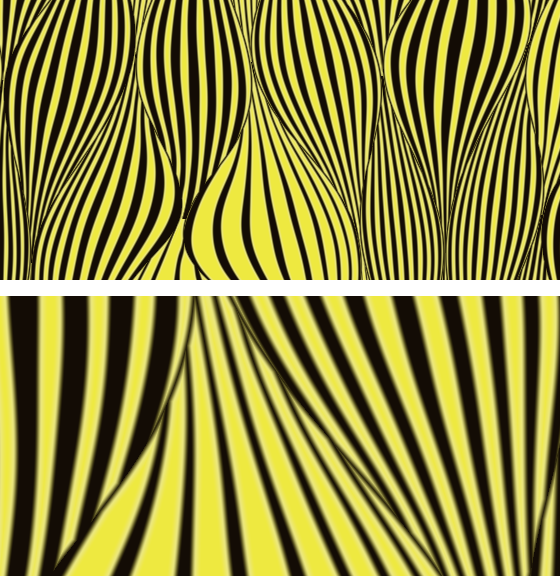
Top, the full canvas; bottom, a detail of the centre.
Write a WebGL 1 fragment shader that draws this pattern.

```glsl
precision highp float;
// Interlocking pinched bulbs filled with flowing black and yellow stripes.

uniform vec2 u_resolution;

const float TAU = 6.2831853;
const float COLUMN_PITCH = 0.23;   // mean column width, in canvas heights
const float BULB_LENGTH = 1.25;    // vertical distance between pinches
const float SWELL = 0.109;         // sideways swing of each border
const float MIN_SPACING = 0.021;   // stripes never crowd closer than this
const float SOFTNESS = 0.0043;     // half width of the blurred stripe edge
const float OUTLINE = 0.0025;      // half width of the border line

const vec3 INK = vec3(0.075, 0.047, 0.018);
const vec3 PALE_YELLOW = vec3(0.925, 0.91, 0.52);
const vec3 YELLOW = vec3(0.935, 0.912, 0.25);

float hash(vec2 cell) {
  return fract(sin(dot(cell, vec2(41.3, 289.1))) * 4375.85);
}

// Leans the bulbs left and right with layered sines.
vec2 lean(vec2 p) {
  float tilt = 1.7 * (0.7 - p.y);
  float sway = 0.155 * cos(3.9 * (p.x - 0.33)) * tilt;
  sway += 0.012 * sin(6.0 * p.y + 3.0 * p.x);
  float lift = 0.06 * sin(5.1 * p.x + 1.0) + 0.03 * sin(8.7 * p.x);
  return p + vec2(sway + 0.115, lift - 0.145);
}

// Horizontal position of a border; neighbouring borders swing oppositely.
float borderX(float index, float y) {
  float side = 1.0 - 2.0 * mod(index, 2.0);
  return index * COLUMN_PITCH - side * SWELL * cos(TAU * y / BULB_LENGTH);
}

float findColumn(vec2 p) {
  vec2 q = lean(p);
  float nearest = floor(q.x / COLUMN_PITCH + 0.5);
  return q.x < borderX(nearest, q.y) ? nearest - 1.0 : nearest;
}

// Distance along the column in bulb lengths; whole part is the bulb row.
float bulbAlong(vec2 p, float column) {
  return lean(p).y / BULB_LENGTH - 0.5 * column + 0.5;
}

// x: stripe phase, y: position across the column from -0.5 to 0.5.
vec2 stripeField(vec2 p, float column, vec2 bulb) {
  vec2 q = lean(p);
  float left = borderX(column, q.y);
  float width = borderX(column + 1.0, q.y) - left;
  float across = (q.x - left) / width - 0.5;
  float along = bulbAlong(p, column) - bulb.y - 0.5;

  // Where the bulb tapers, stripes keep their spacing and meet the border.
  float count = 8.0 + floor(2.5 * hash(bulb + 17.0));
  float spacing = length(vec2(width / count, MIN_SPACING));
  float bulge = across - 0.03 * sin(TAU * across);
  float drift = 2.0 * (hash(bulb + 5.0) - 0.5);
  float wobble = 0.025 * sin(26.0 * along + 17.0 * across);
  return vec2(bulge * width / spacing + drift * along + wobble, across);
}

// Blends ink to a pale rim, then to the saturated stripe core.
vec3 stripeColour(float d, float softness) {
  float cover = smoothstep(-softness, softness, d);
  float core = smoothstep(0.4 * softness, 2.6 * softness, d);
  vec3 blend = vec3(cover, cover, pow(cover, 1.3));
  return mix(INK, mix(PALE_YELLOW, YELLOW, core), blend);
}

void main() {
  vec2 p = gl_FragCoord.xy / u_resolution.y;
  float column = findColumn(p);
  vec2 bulb = vec2(column, floor(bulbAlong(p, column)));

  // Rates of change turn phase and column units into canvas distances.
  float e = 0.001;
  vec2 field = stripeField(p, column, bulb);
  vec2 dx = (stripeField(p + vec2(e, 0.0), column, bulb) - field) / e;
  vec2 dy = (stripeField(p + vec2(0.0, e), column, bulb) - field) / e;
  float phaseSlope = length(vec2(dx.x, dy.x));
  float acrossSlope = length(vec2(dx.y, dy.y));

  // Most bulbs are evenly striped, a few are mainly yellow.
  float yellowShare = mix(0.45, 0.82, pow(hash(bulb), 3.0));
  float fromCentre = abs(fract(field.x) - 0.5);
  float stripe = (0.5 * yellowShare - fromCentre) / phaseSlope;
  float border = (0.5 - abs(field.y)) / acrossSlope - OUTLINE;
  float softness = max(SOFTNESS, 0.8 / u_resolution.y);
  gl_FragColor = vec4(stripeColour(min(stripe, border), softness), 1.0);
}
```
